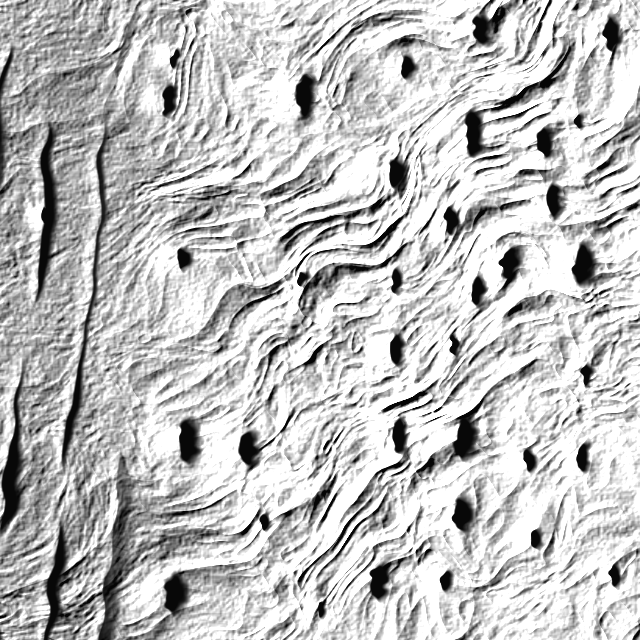
This texture is drawn by a WebGL 1 fragment shader. Its source:

```glsl
precision highp float;
uniform vec2 u_resolution;

const vec2 TO_LIGHT = vec2(-0.82, 0.57);
const float PLAIN_TONE = 0.62;
const float UPLAND_TONE = 0.86;
const float SHADOW_TONE = 0.03;

float hash(vec2 p) {
  vec3 q = fract(vec3(p.xyx) * 0.1031);
  q += dot(q, q.yzx + 33.33);
  return fract((q.x + q.y) * q.z);
}

float noise(vec2 p) {
  vec2 cell = floor(p);
  vec2 f = fract(p);
  f = f * f * f * (f * (f * 6.0 - 15.0) + 10.0);
  float low = mix(hash(cell), hash(cell + vec2(1.0, 0.0)), f.x);
  float high = mix(hash(cell + vec2(0.0, 1.0)), hash(cell + 1.0), f.x);
  return mix(low, high, f.y);
}

float ridge(vec2 p) {
  return 1.0 - abs(2.0 * noise(p) - 1.0);
}

vec2 rotate(vec2 p, float angle) {
  float c = cos(angle);
  float s = sin(angle);
  return vec2(c * p.x + s * p.y, c * p.y - s * p.x);
}

vec2 warp(vec2 p, float frequency, float amount) {
  vec2 q = p * frequency;
  return p + amount * (vec2(noise(q + 3.7), noise(q + 41.3)) - 0.5);
}

// Tilted strata, broken blocks and fine grains
float relief(vec2 p, float rugged) {
  vec2 bent = warp(warp(p, 6.0, 0.10), 19.0, 0.026);
  vec2 along = rotate(bent, 0.56);
  float strata = 0.0150 * ridge(along * vec2(8.0, 21.0) + 7.0);
  strata += 0.0065 * ridge(along * vec2(17.0, 46.0) + 23.0);
  float blocks = 0.0080 * noise(rotate(bent, 0.9) * vec2(24.0, 36.0) + 51.0);
  blocks += 0.0045 * ridge(rotate(bent, 0.7) * vec2(42.0, 62.0) + 83.0);
  float patches = mix(0.35, 1.5, smoothstep(0.25, 0.75, noise(p * 6.0 + 11.0)));
  float grains = 0.0034 * noise(rotate(bent, 0.4) * vec2(82.0, 118.0));
  grains += 0.0016 * noise(p * 205.0 + 9.0);
  return rugged * (strata * patches + blocks) + grains;
}

float slopeToLight(vec2 p, float rugged) {
  const float REACH = 0.0026;
  return (relief(p, rugged) - relief(p + TO_LIGHT * REACH, rugged)) / REACH;
}

// Scattered mounds: x is the cast shadow, y the sunlit flank
vec2 mounds(vec2 p, vec2 grid) {
  vec2 result = vec2(0.0);
  vec2 home = floor(p * grid);
  float fray = noise(p * vec2(55.0, 95.0)) - 0.5;
  for (int j = -1; j <= 1; j++) {
    for (int i = -1; i <= 1; i++) {
      vec2 id = home + vec2(float(i), float(j));
      vec2 spot = vec2(hash(id + 5.0), hash(id + 19.0));
      vec2 center = (id + 0.15 + 0.7 * spot) / grid;
      float upland = smoothstep(0.38, 0.58, center.x);
      float chance = mix(0.14, 0.62, upland);
      float present = step(hash(id + 71.0), chance);
      float size = mix(0.55, 1.3, pow(hash(id + 37.0), 1.6));
      vec2 radius = size * vec2(0.014, mix(0.020, 0.035, hash(id + 93.0)));
      vec2 d = p - center;
      d.x += 0.18 * d.y * (spot.x - 0.5) + 0.010 * fray;
      float side = smoothstep(-0.3, 0.5, d.x / radius.x);
      float reach = length(d / radius);
      float shade = 1.0 - smoothstep(mix(0.8, 0.45, side), mix(1.05, 1.5, side), reach);
      vec2 flank = (d + vec2(0.034, -0.004) * size) / (vec2(0.030, 0.034) * size);
      result = max(result, present * vec2(shade, exp(-dot(flank, flank))));
    }
  }
  return result;
}

// Long upright scarps with ribs of sand: x is shadow, y the lit rim, z the ribs
vec3 scarps(vec2 p, float spacing) {
  float meander = 0.055 * noise(vec2(p.y * 5.0, 2.0)) + 0.014 * noise(p * vec2(9.0, 24.0));
  float u = (p.x + meander - 0.12 * p.y + 0.08) / spacing;
  float id = floor(u);
  float x = (fract(u) - 0.35) * spacing;
  float strength = noise(vec2(id * 13.7, p.y * 8.0 + id * 3.1));
  float width = 0.026 * smoothstep(0.42, 0.95, strength) + 0.001;
  float active = smoothstep(0.34, 0.52, strength);
  float shadow = smoothstep(-0.003, 0.001, x) * (1.0 - smoothstep(width * 0.6, width + 0.007, x));
  float rim = exp(-pow((x + 0.010) / 0.008, 2.0));
  float rib = smoothstep(0.55, 0.9, ridge(vec2(x * 12.0, (p.y + 0.35 * x) * 85.0)));
  float band = smoothstep(0.0, 0.006, x) * (1.0 - smoothstep(0.022, 0.038, x));
  float ribbed = smoothstep(0.48, 0.65, noise(vec2(id * 5.3, p.y * 6.0 + 31.0)));
  return vec3(active * shadow, active * rim, rib * band * ribbed);
}

void main() {
  vec2 p = gl_FragCoord.xy / min(u_resolution.x, u_resolution.y);

  // Smooth grey plain on the left, bright broken upland beyond
  float border = p.x + 0.18 * (noise(p * 4.5 + 60.0) - 0.5) - 0.07 * p.y;
  float upland = smoothstep(0.08, 0.34, border);
  float rugged = mix(0.30, 1.0, upland);
  float tone = mix(PLAIN_TONE, UPLAND_TONE, upland) + 0.05 * smoothstep(0.4, 0.9, p.x);
  tone += 0.16 * (noise(p * 7.0 + 29.0) - 0.5);
  float light = tone + 0.72 * slopeToLight(p, rugged);

  vec3 scarp = scarps(p, 0.088) * (1.0 - smoothstep(0.14, 0.24, p.x));
  light += 0.28 * scarp.y - 0.28 * scarp.z * step(p.y, 0.58);
  vec2 mound = mounds(p, vec2(9.0, 8.0));
  light += 0.45 * mound.y;
  light = mix(light, SHADOW_TONE, max(mound.x, scarp.x));

  gl_FragColor = vec4(vec3(clamp(light, 0.02, 1.0)), 1.0);
}
```
